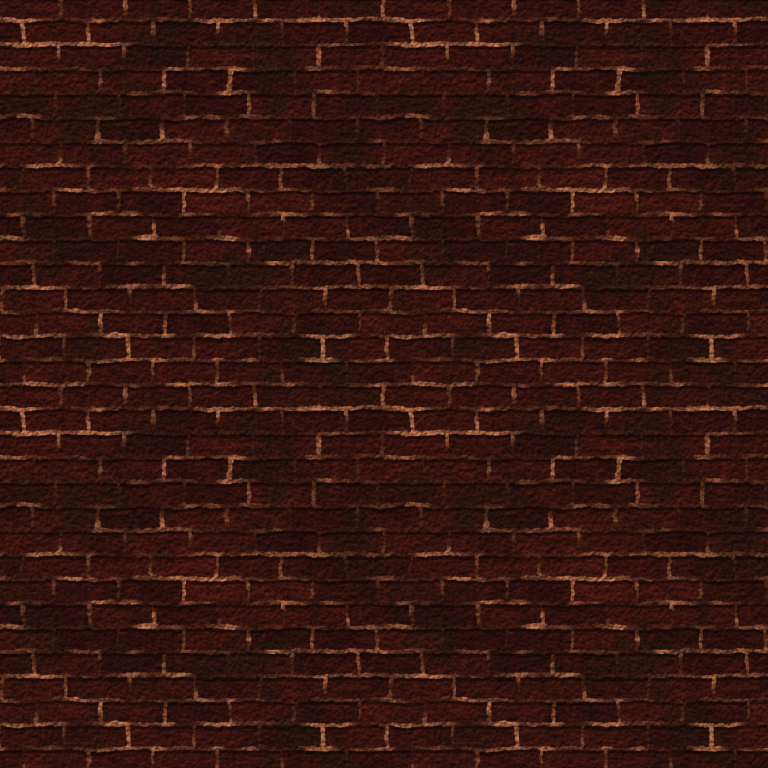
Give the GLSL for this texture, as a Shadertoy shader.

```glsl
// Dark red running-bond brick wall with rough, unevenly worn tan mortar joints.

const float TILE = 0.506;            // canvas fraction covered by one repeat
const vec2 BRICKS = vec2(6.0, 16.0); // bricks across and courses down per repeat
const float FIRST_COURSE = 0.82;     // vertical phase, in courses
const float TAU = 6.28319;

const vec3 BRICK_DARK = vec3(0.135, 0.050, 0.040);
const vec3 BRICK_RED = vec3(0.250, 0.083, 0.062);
const vec3 SOOT = vec3(0.150, 0.078, 0.048);
const vec3 MORTAR_DULL = vec3(0.215, 0.105, 0.068);
const vec3 MORTAR_BRIGHT = vec3(0.580, 0.355, 0.235);

vec2 hash2(vec2 p) {
    vec3 h = fract(p.xyx * vec3(0.1031, 0.1030, 0.0973));
    h += dot(h, h.yzx + 33.33);
    return fract((h.xx + h.yz) * h.zy);
}

// Gradient of one lattice point, wrapped so the noise repeats
vec2 gradient(vec2 cell, vec2 period, float seed) {
    float angle = TAU * hash2(mod(cell, period) + seed).x;
    return vec2(cos(angle), sin(angle));
}

// Periodic gradient noise over the unit tile, roughly -0.7 to 0.7
float noise(vec2 tile, vec2 period, float seed) {
    vec2 p = tile * period;
    vec2 i = floor(p), f = p - i;
    vec2 u = f * f * f * (f * (f * 6.0 - 15.0) + 10.0);
    vec2 e = vec2(1.0, 0.0);
    float a = dot(gradient(i, period, seed), f);
    float b = dot(gradient(i + e, period, seed), f - e);
    float c = dot(gradient(i + e.yx, period, seed), f - e.yx);
    float d = dot(gradient(i + 1.0, period, seed), f - 1.0);
    return mix(mix(a, b, u.x), mix(c, d, u.x), u.y);
}

// Fine stone relief
float grain(vec2 tile) {
    return noise(tile, vec2(64.0), 11.0) + 0.8 * noise(tile, vec2(120.0), 23.0);
}

// Bend the courses so that joints wander
vec2 warp(vec2 tile) {
    vec2 broad = vec2(noise(tile, vec2(14.0), 31.0), noise(tile, vec2(10.0, 16.0), 37.0));
    vec2 fine = vec2(noise(tile, vec2(44.0), 41.0), noise(tile, vec2(44.0), 43.0));
    return tile + 0.0075 * broad + 0.0035 * fine;
}

// Brick coordinates: alternate courses shift by half a brick, with some drift
vec2 brickSpace(vec2 tile) {
    vec2 p = tile * BRICKS - vec2(0.0, FIRST_COURSE);
    float course = mod(floor(p.y), BRICKS.y);
    float drift = 0.22 * (hash2(vec2(course, 5.0)).x - 0.5);
    p.x -= 0.44 + 0.48 * mod(course, 2.0) + drift;
    return p;
}

// Distance to the nearest joint centre line, in tile units
float jointDistance(vec2 brick) {
    vec2 d = (0.5 - abs(fract(brick) - 0.5)) / BRICKS;
    return min(d.x, d.y);
}

float mortarMask(float dist, float halfWidth, float pixel) {
    float soft = max(0.0022, 0.7 * pixel);
    return 1.0 - smoothstep(halfWidth - soft, halfWidth + soft, dist);
}

void mainImage(out vec4 fragColor, in vec2 fragCoord) {
    vec2 canvas = fragCoord / iResolution.xy;
    vec2 tile = vec2(canvas.x, 1.0 - canvas.y) / TILE;
    float pixel = 1.0 / (TILE * min(iResolution.x, iResolution.y));

    // Relief lit from above
    float height = grain(tile);
    float relief = height - grain(tile - vec2(0.0015, 0.0045));

    // Joints and the shade cast just below them
    vec2 bent = warp(tile);
    vec2 brick = brickSpace(bent);
    float wear = noise(tile, vec2(9.0, 13.0), 53.0) + 0.6 * noise(tile, vec2(22.0), 59.0);
    float halfWidth = 0.0046 + 0.0025 * wear + 0.0014 * height;
    float mortar = mortarMask(jointDistance(brick), halfWidth, pixel);
    float above = jointDistance(brickSpace(bent - vec2(0.0, 0.0085)));
    float shade = mortarMask(above, halfWidth, pixel) * (1.0 - mortar);

    // Brick tone varies per brick, with broad stains across the wall
    vec2 id = mod(floor(brick), BRICKS);
    float stain = noise(tile, vec2(5.0), 61.0);
    float blotch = noise(tile, vec2(18.0, 24.0), 67.0);
    float redness = hash2(id + 71.0).x * 0.55 + 0.2 + 0.5 * blotch + 0.35 * stain;
    vec3 color = mix(BRICK_DARK, BRICK_RED, clamp(redness, 0.0, 1.0));
    color = mix(color, SOOT, smoothstep(0.0, 0.6, -stain - 0.5 * blotch) * 0.7);
    color *= clamp(1.0 + 0.45 * relief + 0.2 * height, 0.45, 1.7);
    color *= 1.0 - 0.42 * shade;

    // Mortar brightens in patches and fades out in a grimy band
    float band = 0.12 * cos(TAU * (tile.y - 0.88));
    float exposed = smoothstep(-0.35, 0.6, wear + band + 0.6 * stain);
    vec3 joint = mix(MORTAR_DULL, MORTAR_BRIGHT, exposed);
    joint *= clamp(1.0 + 0.45 * relief + 0.25 * height, 0.5, 1.45);
    color = mix(color, joint, mortar * mix(0.5, 1.0, exposed));

    fragColor = vec4(clamp(color, 0.0, 1.0), 1.0);
}
```
